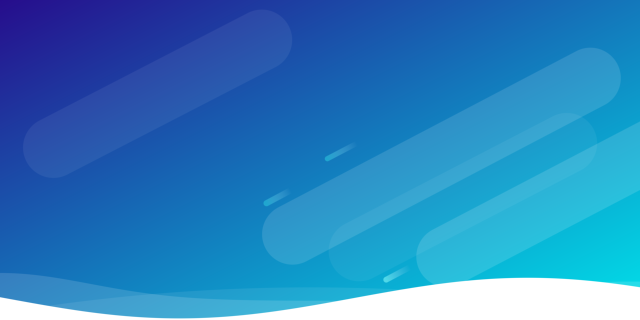
A Shadertoy shader for this background:

```glsl
// Diagonal indigo-to-cyan gradient with slanted translucent pills,
// three small fading streaks, two pale waves and a white wave at the foot.
// Pills are capsule distance fields; waves are height curves y = f(x).

const float PI = 3.14159;
const vec3 INDIGO = vec3(0.15, 0.05, 0.55);
const vec3 CYAN   = vec3(0.00, 0.89, 0.92);
const vec3 WHITE  = vec3(1.0);

// Position along the segment a-b, from 0 to 1
float along(vec2 p, vec2 a, vec2 b) {
    vec2 ab = b - a;
    return clamp(dot(p - a, ab) / dot(ab, ab), 0.0, 1.0);
}

// Signed distance to a capsule of the given radius
float capsule(vec2 p, vec2 a, vec2 b, float radius) {
    return length(p - mix(a, b, along(p, a, b))) - radius;
}

// Smooth coverage of the region where dist < 0
float cover(float dist, float pixel) {
    return smoothstep(0.5 * pixel, -0.5 * pixel, dist);
}

vec3 addPill(vec3 col, vec2 p, vec2 a, vec2 b, float opacity, float pixel) {
    return mix(col, WHITE, opacity * cover(capsule(p, a, b, 0.095), pixel));
}

// Streak with a bright head that pales and fades toward its tail
vec3 addStreak(vec3 col, vec2 p, vec2 head, vec2 tail, float radius, vec3 tint, float pixel) {
    float t = along(p, head, tail);
    vec3 streak = mix(tint, vec3(0.55, 0.78, 0.92), t);
    float opacity = 0.8 * (1.0 - t);
    return mix(col, streak, opacity * cover(capsule(p, head, tail, radius), pixel));
}

// Wave heights
float frontWave(float x) {
    return 0.0685 - 0.0635 * cos(PI * (x - 0.56) / 1.09);
}

float middleWave(float x) {
    float d = x - 0.97;
    return 0.102 - 0.086 * d * d;
}

float backWave(float x) {
    float leftSwell = 0.087 * exp(-x * x / 0.16);
    float rightSwell = 0.06 * smoothstep(1.4, 1.95, x);
    return 0.06 + leftSwell + rightSwell;
}

vec3 addWave(vec3 col, float y, float height, float opacity, float pixel) {
    return mix(col, WHITE, opacity * cover(y - height, pixel));
}

void mainImage(out vec4 fragColor, in vec2 fragCoord) {
    // Canvas is 2 wide and 1 high
    vec2 uv = fragCoord / iResolution.xy;
    vec2 p = uv * vec2(2.0, 1.0);
    float pixel = 1.5 / iResolution.y;

    // Background, upper left to lower right
    vec3 col = mix(INDIGO, CYAN, 0.5 * (uv.x + 1.0 - uv.y));

    // Large pills
    col = addPill(col, p, vec2(0.167, 0.539), vec2(0.818, 0.875), 0.065, pixel);
    col = addPill(col, p, vec2(0.914, 0.268), vec2(1.845, 0.756), 0.125, pixel);
    col = addPill(col, p, vec2(1.122, 0.216), vec2(1.771, 0.552), 0.055, pixel);
    col = addPill(col, p, vec2(1.396, 0.198), vec2(2.344, 0.693), 0.135, pixel);

    // Small streaks
    vec3 teal = vec3(0.14, 0.69, 0.83);
    vec3 aqua = vec3(0.38, 0.89, 0.93);
    col = addStreak(col, p, vec2(1.023, 0.504), vec2(1.115, 0.552), 0.008, teal, pixel);
    col = addStreak(col, p, vec2(0.833, 0.365), vec2(0.908, 0.405), 0.0095, teal, pixel);
    col = addStreak(col, p, vec2(1.207, 0.126), vec2(1.281, 0.165), 0.009, aqua, pixel);

    // Waves, back to front
    col = addWave(col, p.y, backWave(p.x), 0.14, pixel);
    col = addWave(col, p.y, middleWave(p.x), 0.08, pixel);
    col = addWave(col, p.y, frontWave(p.x), 1.0, pixel);

    fragColor = vec4(col, 1.0);
}
```
